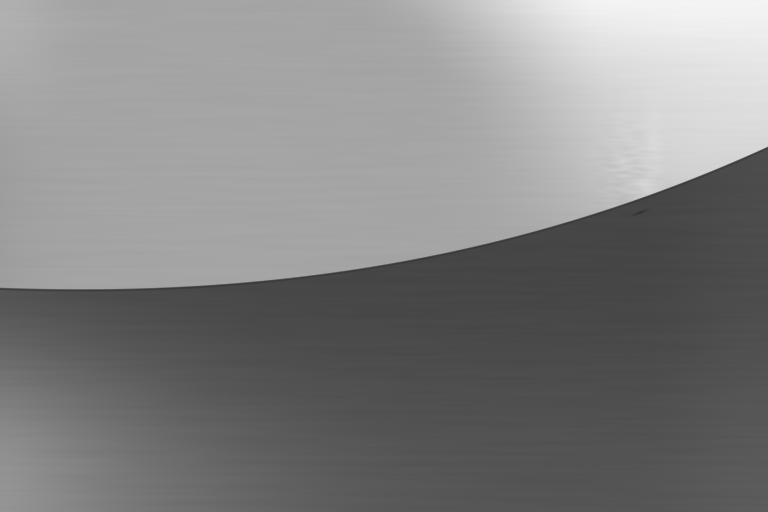
Reproduce this background procedurally as a WebGL 1 fragment shader.

```glsl
precision highp float;
// Two brushed metal sheets in grey: a pale upper one and a dark lower one,
// parted by a rising cubic edge. Broad glows light the top right and bottom
// left; stretched gradient noise adds a faint grain and a small crease.

uniform vec2 u_resolution;

// Edge height as a cubic in x: constant, linear, square and cube terms
const vec4 EDGE = vec4(0.4375, -0.0565, 0.2541, 0.0779);
const float SEAM_WIDTH = 0.0018;
const float SEAM_SHADE = 0.20;
const float PALE_SHADE = 0.645;
const float DARK_SHADE = 0.272;
const float TOP_GLOW = 0.31;
const float LOW_GLOW = 0.21;
const float GRAIN = 0.012;
const vec2 CREASE = vec2(0.838, 0.633);
const vec2 SCRATCH = vec2(0.834, 0.585);

vec2 hashGradient(vec2 cell) {
  float h = fract(sin(dot(cell, vec2(127.1, 311.7))) * 43758.5);
  return vec2(cos(6.2832 * h), sin(6.2832 * h));
}

float gradientNoise(vec2 p) {
  vec2 i = floor(p);
  vec2 f = p - i;
  vec2 w = f * f * f * (f * (f * 6.0 - 15.0) + 10.0);
  float a = dot(hashGradient(i), f);
  float b = dot(hashGradient(i + vec2(1.0, 0.0)), f - vec2(1.0, 0.0));
  float c = dot(hashGradient(i + vec2(0.0, 1.0)), f - vec2(0.0, 1.0));
  float d = dot(hashGradient(i + vec2(1.0, 1.0)), f - vec2(1.0, 1.0));
  return mix(mix(a, b, w.x), mix(c, d, w.x), w.y);
}

// Soft elliptical spot
float spot(vec2 p, vec2 center, vec2 radius) {
  vec2 q = (p - center) / radius;
  return exp(-dot(q, q));
}

// One at low, zero at high
float fade(float low, float high, float v) {
  return 1.0 - smoothstep(low, high, v);
}

// Signed distance above the edge, in canvas heights
float edgeDistance(vec2 p, float aspect) {
  float height = EDGE.x + p.x * (EDGE.y + p.x * (EDGE.z + p.x * EDGE.w));
  float slope = EDGE.y + p.x * (2.0 * EDGE.z + 3.0 * EDGE.w * p.x);
  return (p.y - height) / length(vec2(1.0, slope / aspect));
}

float paleSheet(vec2 p) {
  // The glow reaches deeper towards the right
  float reach = max(0.06, 0.1 + 0.8 * (p.x - 0.6));
  float depth = max(1.0 - p.y, 0.0) / reach;
  float glow = smoothstep(0.46, 0.8, p.x) * exp(-pow(depth, 1.3));
  float shade = PALE_SHADE + TOP_GLOW * glow;
  shade += 0.06 * spot(p, vec2(0.86, 0.68), vec2(0.18, 0.14));
  // Side falloff and a soft lift at the top left
  shade -= 0.03 * exp(-p.x / 0.06) * fade(0.65, 0.95, p.y);
  shade += 0.045 * spot(p, vec2(0.0, 1.0), vec2(0.07, 0.2));
  // Crease by the edge with a faint streak above
  shade += 0.05 * spot(p, CREASE, vec2(0.014, 0.018));
  shade += 0.018 * spot(p, CREASE + vec2(0.012, 0.08), vec2(0.012, 0.08));
  float ripple = gradientNoise(p * vec2(45.0, 140.0));
  return shade + 0.06 * ripple * spot(p, CREASE + vec2(-0.02, 0.04), vec2(0.04, 0.08));
}

float darkSheet(vec2 p) {
  float shade = DARK_SHADE + 0.06 * fade(0.0, 0.5, p.y);
  float glow = exp(-pow(max(p.x, 0.0) / 0.22, 1.5));
  shade += LOW_GLOW * glow * fade(0.06, 0.5, p.y);
  shade += 0.035 * exp(-p.x / 0.15);
  shade += 0.03 * spot(p, vec2(0.28, 0.0), vec2(0.2, 0.18));
  shade += 0.025 * smoothstep(0.82, 1.0, p.x);
  // Short slanted scratch below the crease
  vec2 q = p - SCRATCH;
  q.y -= 0.55 * q.x;
  return shade - 0.09 * spot(q, vec2(0.0), vec2(0.009, 0.0022));
}

void main() {
  vec2 p = gl_FragCoord.xy / u_resolution;
  float pixel = 1.0 / u_resolution.y;
  float d = edgeDistance(p, u_resolution.x / u_resolution.y);

  float shade = mix(darkSheet(p), paleSheet(p), smoothstep(-pixel, pixel, d));

  // Thin dark seam just under the edge
  float seam = fade(0.0, SEAM_WIDTH + pixel, abs(d + SEAM_WIDTH));
  shade = mix(shade, SEAM_SHADE, 0.6 * seam);

  // Horizontal brushed grain in two scales
  float grain = gradientNoise(p * vec2(5.0, 90.0));
  grain += 0.5 * gradientNoise(p * vec2(14.0, 210.0) + 17.0);
  shade += GRAIN * grain;

  gl_FragColor = vec4(vec3(clamp(shade, 0.0, 1.0)), 1.0);
}
```
